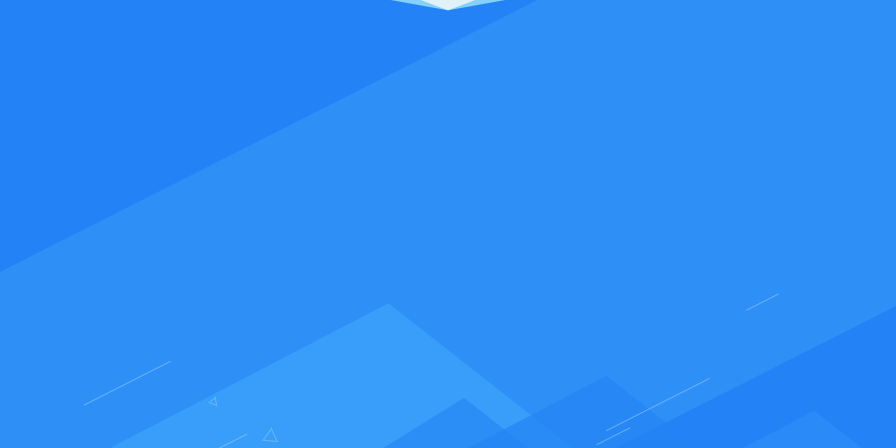
This background is drawn by a Shadertoy shader. Its source:

```glsl
const vec3 BASE  = vec3(0.18, 0.56, 0.97);
const vec3 DEEP  = vec3(0.14, 0.51, 0.97);
const vec3 LIGHT = vec3(0.22, 0.62, 0.98);
const vec3 SHADE = vec3(0.135, 0.515, 0.955);
const vec3 WING  = vec3(0.52, 0.82, 0.98);
const vec3 PALE  = vec3(0.88, 0.95, 0.97);
const vec3 STROKE = vec3(0.55, 0.80, 0.99);

const float BAND_SLOPE = 0.506;     // shared tilt of the broad diagonals
const float UPPER_EDGE = 0.393;     // height of the upper diagonal at x = 0
const float LOWER_EDGE = -0.695;    // height of the lower diagonal at x = 0
const vec2 PEAK_SLOPES = vec2(0.52, 0.785);
const float LINE_HALF_WIDTH = 0.0011;

// Start point and horizontal run of each thin diagonal stroke
const int STROKE_COUNT = 5;
const vec3 STROKES[STROKE_COUNT] = vec3[](
    vec3(0.188, 0.096, 0.192), vec3(1.667, 0.308, 0.070),
    vec3(1.354, 0.039, 0.229), vec3(1.333, 0.008, 0.073),
    vec3(0.490, 0.000, 0.060));

// Coverage of a signed distance, softened over one pixel
float fill(float d) {
    return clamp(0.5 - d * iResolution.y, 0.0, 1.0);
}

// Signed distance to the region below a sloped line
float belowLine(vec2 p, float slope, float height) {
    return (p.y - slope * p.x - height) / sqrt(1.0 + slope * slope);
}

// Signed distance to a peak with separate left and right slopes
float peak(vec2 p, vec2 apex, vec2 slopes) {
    vec2 q = p - apex;
    return max(belowLine(q, slopes.x, 0.0), belowLine(q, -slopes.y, 0.0));
}

float segment(vec2 p, vec2 a, vec2 b) {
    vec2 ab = b - a;
    float t = clamp(dot(p - a, ab) / dot(ab, ab), 0.0, 1.0);
    return length(p - a - ab * t);
}

// Outline of an equilateral triangle with the given inradius
float triangleOutline(vec2 p, vec2 center, float inradius, float angle) {
    vec2 q = p - center;
    q = mat2(cos(angle), sin(angle), -sin(angle), cos(angle)) * q;
    float d = max(abs(q.x) * 0.866 + q.y * 0.5, -q.y) - inradius;
    return abs(d) - LINE_HALF_WIDTH;
}

void mainImage(out vec4 fragColor, in vec2 fragCoord) {
    // Height spans 0..1, width spans 0..2
    vec2 p = fragCoord / iResolution.xy * vec2(2.0, 1.0);

    // Broad diagonal band between two deeper corners
    vec3 color = mix(DEEP, BASE, fill(belowLine(p, BAND_SLOPE, UPPER_EDGE)));
    color = mix(color, DEEP, fill(belowLine(p, BAND_SLOPE, LOWER_EDGE)));

    // Overlapping peaks along the bottom
    color = mix(color, LIGHT, fill(peak(p, vec2(0.867, 0.323), PEAK_SLOPES)));
    color = mix(color, SHADE, 0.7 * fill(peak(p, vec2(1.354, 0.161), PEAK_SLOPES)));
    color = mix(color, SHADE, 0.6 * fill(peak(p, vec2(1.036, 0.112), vec2(0.62, 0.785))));
    color = mix(color, BASE, 0.6 * fill(peak(p, vec2(1.818, 0.083), PEAK_SLOPES)));

    // Thin diagonal strokes
    float strokes = 0.0;
    for (int i = 0; i < STROKE_COUNT; i++) {
        vec2 start = STROKES[i].xy;
        vec2 end = start + STROKES[i].z * vec2(1.0, BAND_SLOPE);
        strokes = max(strokes, fill(segment(p, start, end) - LINE_HALF_WIDTH));
    }
    color = mix(color, STROKE, 0.6 * strokes);

    // Small triangle outlines
    float outlines = max(
        fill(triangleOutline(p, vec2(0.477, 0.103), 0.005, 0.35)),
        fill(triangleOutline(p, vec2(0.604, 0.025), 0.009, 0.10)));
    color = mix(color, STROKE, 0.55 * outlines);

    // Folded tip hanging from the top edge
    vec2 tip = p - vec2(1.0, 0.977);
    color = mix(color, WING, fill((0.18 * abs(tip.x) - tip.y) / 1.016));
    color = mix(color, PALE, fill((0.38 * abs(tip.x) - tip.y) / 1.07));

    fragColor = vec4(color, 1.0);
}
```
